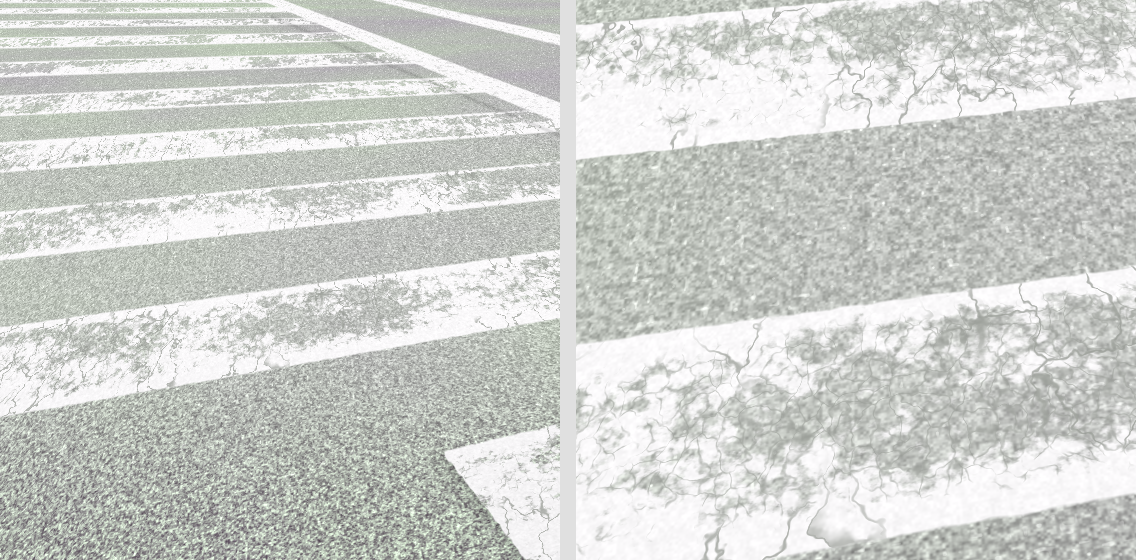
Left, the full canvas; right, a detail of the centre.
Reproduce this texture procedurally as a Shadertoy shader.

```glsl
// Weathered pedestrian crossing on speckled asphalt, seen in perspective.
// The view is unprojected to a stripe count t; fract(t) repeats the stripes,
// and layered noise gives grain, worn paint and cracks.

float hash(vec2 p) {
    vec3 a = fract(p.xyx * vec3(0.1031, 0.1030, 0.0973));
    a += dot(a, a.yzx + 33.33);
    return fract((a.x + a.y) * a.z);
}

float noise(vec2 p) {
    vec2 i = floor(p), f = fract(p);
    f *= f * (3.0 - 2.0 * f);
    return mix(mix(hash(i), hash(i + vec2(1, 0)), f.x),
               mix(hash(i + vec2(0, 1)), hash(i + 1.0), f.x), f.y);
}

float fbm(vec2 p) {
    float sum = 0.0, amp = 0.5;
    for (int k = 0; k < 4; k++) {
        sum += amp * noise(p);
        p = mat2(1.6, 1.2, -1.2, 1.6) * p + 17.3;
        amp *= 0.55;
    }
    return sum / 1.01;
}

// Gap between the two nearest cell centres: zero along cell borders
float cellBorder(vec2 p) {
    vec2 i = floor(p);
    float near1 = 9.0, near2 = 9.0;
    for (int k = 0; k < 9; k++) {
        vec2 c = i + vec2(k % 3 - 1, k / 3 - 1);
        float d = distance(p, c + vec2(hash(c), hash(c + 51.7)));
        near2 = min(near2, max(near1, d));
        near1 = min(near1, d);
    }
    return near2 - near1;
}

// Signed inside distance of a long line that widens towards the right
float roadLine(vec2 p, float start, float slope, float halfWidth, float growth) {
    float along = p.x - start;
    return halfWidth + growth * along - abs(p.y - slope * along);
}

float cover(float d, float width) {
    return smoothstep(-width, width, d);
}

void mainImage(out vec4 fragColor, in vec2 fragCoord) {
    vec2 p = fragCoord / iResolution.xy;
    p.y = 1.0 - p.y; // measured down from the far end
    float px = 1.0 / iResolution.y;

    // Perspective: w shrinks with distance, t counts stripes away from the viewer
    float w = p.y / (1.0 - 0.238 * p.x) + 0.249;
    float t = 2.536 / w - 2.55;
    t += 0.1 * pow(max(t - 5.0, 0.0), 2.0);
    vec2 surface = vec2((p.x - 0.5) / w, log(w));
    float near = smoothstep(0.5, 1.0, p.y);
    float far = 1.0 - smoothstep(0.08, 0.3, p.y);

    // Asphalt: coarse green and mauve grain nearby, soft tinted patches far off
    float grain = 0.55 * noise(surface * 290.0) + 0.45 * noise(surface.yx * 520.0 + 9.0) - 0.5;
    float tint = fbm(vec2(p.x * 3.0, t * 1.3) + 4.0) - 0.5;
    vec3 asphalt = mix(vec3(0.745, 0.764, 0.735), vec3(0.66, 0.682, 0.65), near);
    asphalt += grain * mix(0.36, 0.8, near) * (1.0 - 0.55 * far)
             * mix(vec3(1), vec3(0.9, 1.1, 0.86), near);
    asphalt += tint * mix(0.1, 0.3, far) * vec3(0.2, 0.6, 0.0) - 0.02 * far;
    asphalt += 0.12 * smoothstep(0.8, 0.95, noise(surface * 230.0 + 70.0));

    // Repeating stripes, bounded by the far line and by the near stripe's end
    float offset = fract(t + 0.254) - 0.5;
    float index = floor(t + 0.254);
    float ragged = (noise(surface * 110.0) - 0.5) * 0.006;
    float inside = 0.246 - abs(offset);
    float stripe = cover(inside + ragged, max(fwidth(t), 0.004));
    float farSide = p.y - 0.391 * (p.x - 0.484);
    stripe *= cover(farSide, px);
    if (index < -0.5) {
        float end = (p.x - 0.784 - 0.774 * (p.y - 0.798)) * 0.79;
        stripe *= cover(end + ragged, px);
        asphalt *= 1.0 - 0.18 * exp(-abs(end) * 60.0) * cover(0.25 - abs(offset), 0.03);
    }

    // Wear: broad patches decide how much of the fine pattern flakes away
    float core = smoothstep(0.01, 0.08, inside);
    float broad = fbm(vec2(surface.x * 5.0, t * 4.0) + index * 7.3) - 0.5;
    float fine = fbm(surface * vec2(95.0, 125.0)) - 0.5;
    float flakes = fbm(surface * vec2(34.0, 44.0) + 30.0) - 0.5;
    float level = 0.75 * fine + 0.45 * flakes + broad * 0.95 + 0.35 * offset;
    level -= 0.4 * (1.0 - core) + 0.005;
    level -= index < -0.5 ? 0.25 - 2.0 * max(offset - 0.07, 0.0) : 0.0;
    float worn = smoothstep(-0.1, 0.15, level) * 0.9;

    // Cracks: warped cell borders in places, plus a fine hairline network
    vec2 warp = vec2(fbm(surface * 40.0), fbm(surface * 40.0 + 40.0)) - 0.5;
    float crack = 1.0 - smoothstep(0.01, 0.07, cellBorder(surface * vec2(24, 13) + warp * 0.8));
    crack *= smoothstep(0.4, 0.6, noise(surface * 13.0 + 5.0)) * (1.0 - 0.7 * far);
    float hairline = 1.0 - smoothstep(0.0, 0.16, cellBorder(surface * vec2(70, 58) + warp * 2.0));
    hairline *= core * smoothstep(-0.28, 0.0, level) * (1.0 - far);

    // Two solid lines beyond the crossing
    float solid = max(cover(roadLine(p, 0.484, 0.391, 0.008, 0.02), px),
                      cover(roadLine(p, 0.69, 0.231, 0.006, 0.012), px));
    float solidWorn = 0.35 * smoothstep(0.05, 0.2, fine);

    // Combine paint with asphalt
    vec3 paint = vec3(0.985, 0.98, 0.985) + grain * 0.07 - 0.025 * near;
    vec3 color = mix(asphalt, paint, stripe * (1.0 - worn));
    color = mix(color, vec3(0.6, 0.615, 0.59), stripe * max(crack * 0.75, hairline * 0.5));
    float gutter = exp(-pow((farSide - 0.02 - 0.02 * p.x) * 260.0, 2.0));
    color *= 1.0 - 0.12 * gutter * step(0.484, p.x);
    color = mix(color, paint, solid * (1.0 - solidWorn));
    fragColor = vec4(clamp(color, 0.0, 1.0), 1.0);
}
```
